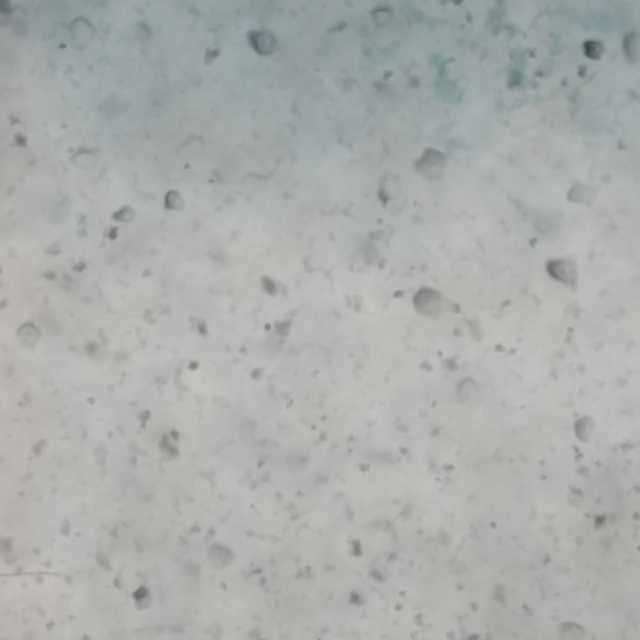
Reproduce this texture procedurally as a Shadertoy shader.

```glsl
// Weathered pale concrete: a soft grey wall that cools to blue-green at the top,
// mottled with gradient noise and scattered with blurred specks and rimmed pits.
// Specks and pits are jittered grid cells whose outlines are warped by noise.

const vec3 COOL_TOP = vec3(0.582, 0.622, 0.628);
const vec3 PALE_MID = vec3(0.722, 0.726, 0.716);
const vec3 WARM_LOW = vec3(0.704, 0.702, 0.692);
const vec3 TEAL_STAIN = vec3(0.080, 0.045, 0.050);   // light absorbed by stains
const vec3 DIRT = vec3(1.00, 0.98, 0.97);            // light absorbed by dirt

vec2 hash22(vec2 p) {
    vec3 q = fract(p.xyx * vec3(0.1031, 0.1030, 0.0973));
    q += dot(q, q.yzx + 33.33);
    return fract((q.xx + q.yz) * q.zy);
}

float gradientDot(vec2 cell, vec2 offset) {
    float angle = 6.2832 * hash22(cell).x;
    return dot(vec2(cos(angle), sin(angle)), offset);
}

float gradientNoise(vec2 p) {
    vec2 i = floor(p), f = fract(p);
    vec2 u = f * f * f * (f * (f * 6.0 - 15.0) + 10.0);
    vec2 e = vec2(1.0, 0.0);
    float low = mix(gradientDot(i, f), gradientDot(i + e.xy, f - e.xy), u.x);
    float high = mix(gradientDot(i + e.yx, f - e.yx), gradientDot(i + e.xx, f - e.xx), u.x);
    return mix(low, high, u.y);
}

float fbm(vec2 p, int octaves) {
    float sum = 0.0, amplitude = 1.0;
    for (int k = 0; k < octaves; k++) {
        sum += amplitude * gradientNoise(p);
        p = mat2(1.6, 1.2, -1.2, 1.6) * p + 17.3;
        amplitude *= 0.6;
    }
    return sum;
}

vec2 rotate(vec2 p, float angle) {
    float c = cos(angle), s = sin(angle);
    return vec2(c * p.x - s * p.y, s * p.x + c * p.y);
}

// Soft filled blob, d = distance over radius
float blobShade(float d) {
    return 1.0 - smoothstep(0.0, 1.4, d);
}

// Hollow with a dark rim, heavier on the side facing rimDir
float pitShade(vec2 q, float d, vec2 rimDir, float fill) {
    float facing = 0.5 + 0.5 * dot(rimDir, q) / max(length(q), 0.001);
    float ring = (d - 0.8) / 0.27;
    float rim = exp(-ring * ring) * mix(0.15, 1.0, facing * facing);
    float hollow = 1.0 - smoothstep(0.4, 1.25, d);
    return rim * 0.7 + hollow * fill * (0.4 + 0.6 * facing);
}

// Scattered marks; radii are the smallest and largest in canvas units
float scatter(vec2 p, float cells, float chance, vec2 radii, float seed, bool pits) {
    float shade = 0.0;
    vec2 home = floor(p * cells);
    for (int j = -1; j <= 1; j++)
    for (int i = -1; i <= 1; i++) {
        vec2 cell = home + vec2(i, j);
        vec2 place = hash22(cell + seed);
        vec2 kind = hash22(cell + seed + 51.7);
        vec2 form = hash22(cell + seed + 113.1);
        float weight = pits ? mix(0.25, 1.0, kind.y) : mix(0.2, 1.0, kind.y * kind.y);
        float strength = weight * smoothstep(0.0, 0.12, chance - kind.x);
        float radius = mix(radii.x, radii.y, form.x);
        vec2 q = rotate(p - (cell + place) / cells, 6.2832 * form.y) / radius;
        q.x *= pits ? 1.1 : mix(0.6, 1.3, place.x);
        float d = length(q) + (pits ? 0.5 : 0.7) * gradientNoise(q * 0.9 + 40.0 * form);
        vec2 rimDir = rotate(vec2(-0.7, 0.7), 6.2832 * form.y + 2.0 * (place.y - 0.5));
        shade += strength * (pits ? pitShade(q, d, rimDir, place.x) : blobShade(d));
    }
    return shade;
}

vec3 wallColour(vec2 p) {
    float height = p.y + 0.09 * fbm(p * 3.0, 3);
    vec3 colour = mix(WARM_LOW, PALE_MID, smoothstep(0.0, 0.45, height));
    colour = mix(colour, COOL_TOP, smoothstep(0.52, 1.02, height));
    colour += vec3(0.006, -0.010, -0.014) * (1.0 - smoothstep(0.0, 0.12, p.x));
    colour -= 0.035 * smoothstep(0.6, 1.0, p.x) * (1.0 - smoothstep(0.1, 0.35, p.y));
    colour += 0.048 * fbm(p * 6.0 + 4.0, 3);
    colour += 0.022 * fbm(p * 30.0 + 9.0, 3);
    return colour + vec3(0.012, 0.0, -0.008) * gradientNoise(p * 9.0 + 31.0);
}

void mainImage(out vec4 fragColor, in vec2 fragCoord) {
    vec2 p = fragCoord / iResolution.y;
    vec3 colour = wallColour(p);

    // Blue-green stains near the top, strongest in the right half
    float stain = smoothstep(-0.05, 0.5, fbm(p * 18.0 + 3.0, 3));
    vec2 fromStain = (p - vec2(0.76, 0.88)) * vec2(5.0, 9.0);
    float stainArea = exp(-dot(fromStain, fromStain));
    colour -= TEAL_STAIN * stain * (stainArea + 0.35 * smoothstep(0.75, 1.0, p.y));

    // Dirt: clumped blotches, smudges, fine and medium specks, rimmed pits
    float upper = smoothstep(0.25, 0.7, p.y);
    float clumps = 0.45 * gradientNoise(p * 6.0 + 20.0);
    float dirt = (0.055 + 0.08 * clumps) * smoothstep(0.12, 0.75, fbm(p * 34.0 + 60.0, 2));
    dirt += 0.090 * scatter(p, 12.0, 0.42 + clumps, vec2(0.012, 0.028), 5.0, false);
    dirt += 0.140 * scatter(p, 40.0, mix(0.34, 0.08, upper) + clumps, vec2(0.005, 0.009), 23.0, false);
    dirt += 0.250 * scatter(p, 19.0, mix(0.34, 0.18, upper) + clumps, vec2(0.007, 0.014), 41.0, false);
    dirt += 0.310 * scatter(p, 8.5, mix(0.16, 0.58, upper), vec2(0.017, 0.028), 67.0, true);

    // Thin scratch from the lower left edge
    float scratchY = p.y - 0.103 - 0.004 * gradientNoise(p * 25.0);
    dirt += 0.07 * (1.0 - smoothstep(0.0, 0.005, abs(scratchY))) * (1.0 - smoothstep(0.06, 0.10, p.x));

    fragColor = vec4(clamp(colour - DIRT * min(dirt, 0.36), 0.0, 1.0), 1.0);
}
```
